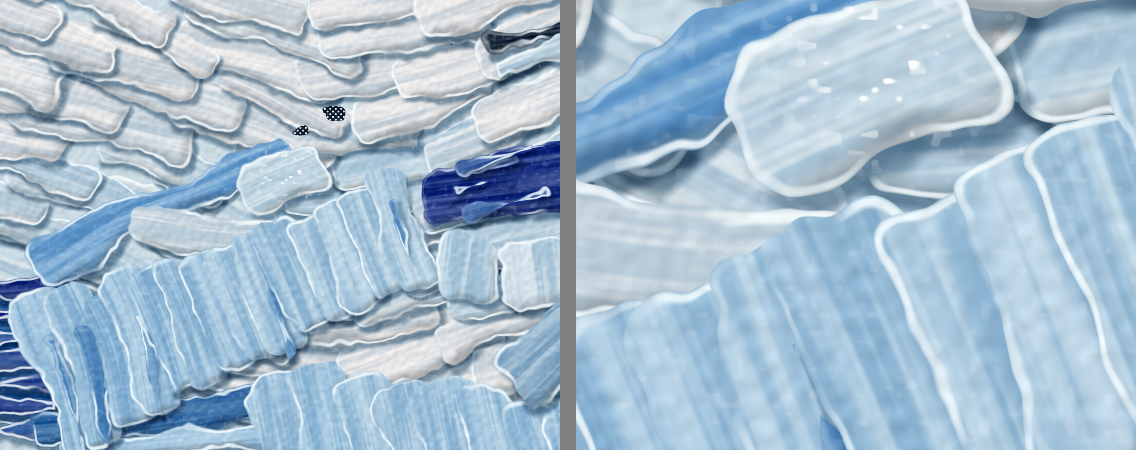
Left: the whole. Right: its middle third, enlarged.
Reproduce this texture procedurally as a Shadertoy shader.

```glsl
const vec3 CREAM = vec3(.93, .905, .895);
const vec3 MIST  = vec3(.79, .855, .89);
const vec3 ICE   = vec3(.61, .76, .865);
const vec3 SKY   = vec3(.40, .62, .81);
const vec3 OCEAN = vec3(.04, .30, .57);
const vec3 NAVY  = vec3(.01, .11, .46);
const vec3 INK   = vec3(.03, .10, .17);
const vec3 CREST = vec3(.95, .98, .99);
const vec3 SHADE = vec3(.45, .56, .64);
const vec2 TO_LIGHT = vec2(-.5, .86);
const float RELIEF = .012;
const float RAGGED = .034;

vec3 col;  // canvas colour so far
vec2 p;    // warped position

float hash(vec2 s) {
  vec3 q = fract(s.xyx * .1031);
  q += dot(q, q.yzx + 33.33);
  return fract((q.x + q.y) * q.z);
}

float noise(vec2 s) {
  vec2 i = floor(s), f = fract(s);
  f = f * f * (3. - 2. * f);
  return mix(mix(hash(i), hash(i + vec2(1, 0)), f.x),
             mix(hash(i + vec2(0, 1)), hash(i + 1.), f.x), f.y);
}

// Position along and across a segment
vec2 alongAcross(vec2 s, vec4 ends) {
  vec2 dir = normalize(ends.zw - ends.xy);
  s -= ends.xy;
  return vec2(dot(s, dir), dot(s, vec2(-dir.y, dir.x)));
}

// Tapered, rounded box
float knifeShape(vec2 s, vec4 ends, float width, float taper) {
  float halfLen = .5 * distance(ends.xy, ends.zw);
  vec2 q = alongAcross(s, ends);
  float w = width * mix(1., taper, clamp(.5 * q.x / halfLen, 0., 1.));
  vec2 v = abs(q - vec2(halfLen, 0)) - vec2(halfLen, w) + .6 * w;
  return length(max(v, 0.)) + min(max(v.x, v.y), 0.) - .6 * w;
}

// Slab of paint: cast shadow, bristle streaks, raised crest
void stroke(vec4 ends, float width, float taper, vec3 paint) {
  float d = knifeShape(p, ends, width, taper);
  if (d > .06) return;
  float lit = (knifeShape(p + TO_LIGHT * RELIEF, ends, width, taper) - d) / RELIEF;
  vec2 seed = ends.xy * 37.;
  d += RAGGED * (noise(p * 11. + seed) - .5 + .28 * (noise(p * 45. + seed) - .5));

  float shadow = smoothstep(.01, -.004, d + lit * RELIEF) * smoothstep(.3, -.5, lit);
  col *= mix(vec3(1), SHADE, .85 * shadow);

  vec2 q = alongAcross(p, ends);
  float streak = mix(noise(q * vec2(5, 75) + seed), noise(q * vec2(9, 210) + seed), .4);
  vec3 body = mix(paint * vec3(.82, .89, .94), mix(paint, CREST, .28), smoothstep(.15, .85, streak));
  body *= 1. - .24 * max(-lit, 0.) * smoothstep(-.028, -.004, d);
  float crest = smoothstep(.005, .001, abs(d + .004)) * smoothstep(.2, .7, noise(p * 16. + seed.yx));
  body = mix(body, CREST, .85 * crest);
  float edge = 1. / iResolution.y;
  col = mix(col, body, smoothstep(edge, -edge, d));
}

void mainImage(out vec4 fragColor, in vec2 fragCoord) {
  vec2 uv = fragCoord / iResolution.y;
  p = uv + .045 * (vec2(noise(uv * 4.), noise(uv * 4. + 19.)) - .5);
  col = MIST;

  // Overlapping pale sweeps, warmer at the top
  for (int row = 0; row < 13; row++)
  for (int k = 0; k < 5; k++) {
    vec2 id = vec2(k, row);
    float h = hash(id + 7.), g = hash(id + 41.);
    vec2 c = vec2((id.x + .5 * mod(id.y, 2.) + .4 * h) * .28 - .1, .12 + .073 * id.y + .03 * g);
    vec2 reach = vec2(.13 + .07 * g, mix(-.08, .03, smoothstep(.55, 1., c.x)) + .04 * h);
    float warm = smoothstep(.04, .12, abs(c.y - .52) - .12);
    vec3 paint = mix(MIST, CREAM, clamp(warm + .5 * h - .35 * step(.72, g), 0., 1.));
    stroke(vec4(c - reach, c + reach), .04 + .018 * h, .6 + .7 * g, paint);
  }

  // Bare canvas weave in the gaps
  vec2 weave = sin(uv * 520.);
  vec3 thread = mix(INK, CREAM, smoothstep(.1, .8, weave.x * weave.y));
  for (int i = 0; i < 2; i++) {
    vec2 c = vec2(.67, .715) + float(i) * vec2(.07, .03);
    float gap = length((uv - c) * vec2(1, 1.7)) + .035 * noise(uv * 50.);
    col = mix(col, thread, smoothstep(.039, .035, gap));
  }

  // Deep water at the lower left
  stroke(vec4(-.1, .2, .14, .2), .15, 1., OCEAN);
  for (int i = 0; i < 7; i++) {
    float t = float(i), h = hash(vec2(t, 3)), y = .04 + .053 * t;
    stroke(vec4(-.1, y, .1 + .11 * h, y + .01), .022, .7, mix(NAVY, SKY, .7 * h * step(t, 4.)));
  }
  stroke(vec4(.05, .04, .66, .12), .045, .8, OCEAN);
  stroke(vec4(.12, 0, .62, .04), .035, .8, ICE);

  // Long diagonal sweep and pale slabs beside it
  stroke(vec4(.09, .4, .64, .66), .062, .35, SKY);
  stroke(vec4(.56, .56, .72, .64), .065, .9, MIST);
  stroke(vec4(.31, .48, .66, .46), .035, 1.5, mix(MIST, CREAM, .5));

  // Foreground pleats
  for (int i = 0; i < 8; i++) {
    float t = float(i), h = hash(vec2(t, 11)), x = .62 + .09 * t;
    stroke(vec4(x, .21 - .014 * t - .04 * h, x + .05, -.1), .062, 1.1, mix(ICE, MIST, .4 * h));
  }

  // Main slope of downward pleats
  for (int i = 0; i < 14; i++) {
    float t = float(i) / 13., h = hash(vec2(i, 23));
    vec2 top = mix(vec2(.09, .32), vec2(.86, .6), vec2(t, t * (.6 + .4 * t))) + vec2(0, .03 * h);
    vec2 foot = mix(vec2(.2, .03), vec2(.95, .38), t) - vec2(0, .04 * h);
    vec3 paint = mix(mix(SKY, ICE, .6 + .4 * h), mix(ICE, MIST, .5), t);
    stroke(vec4(top, foot), .053, .9, paint);
    if (h > .55) stroke(vec4(mix(top, foot, .25), foot), .012, .5, mix(SKY, OCEAN, .25));
  }

  // Slabs on the right
  stroke(vec4(1.07, .47, 1.04, .31), .06, 1., mix(MIST, ICE, .3));
  stroke(vec4(1.19, .48, 1.2, .31), .08, 1., MIST);
  stroke(vec4(1.14, .14, 1.3, .28), .07, 1., mix(ICE, SHADE, .35));

  // Dark blue mass with lighter strands
  stroke(vec4(.96, .565, 1.32, .62), .068, 1.35, NAVY);
  for (int i = 0; i < 5; i++) {
    float t = float(i), h = hash(vec2(t, 31)), y = .525 + .027 * t;
    stroke(vec4(.99 + .1 * h, y, 1.13 + .13 * h, y + .05), .011, .5, mix(NAVY, SKY, .2 + .5 * h));
  }
  stroke(vec4(1.09, .91, 1.28, .935), .025, .8, INK);
  stroke(vec4(1.1, .85, 1.3, .91), .032, 1., MIST);

  // Fine bumps and wet glints
  col += .07 * (noise(uv * 95.) - noise(uv * 95. + TO_LIGHT * .6));
  float wet = smoothstep(.09, 0., distance(uv, vec2(.64, .62))) + .12;
  col = mix(col, vec3(1), wet * smoothstep(.72, .9, noise(uv * vec2(110, 150))));
  fragColor = vec4(clamp(col, 0., 1.), 1);
}
```
